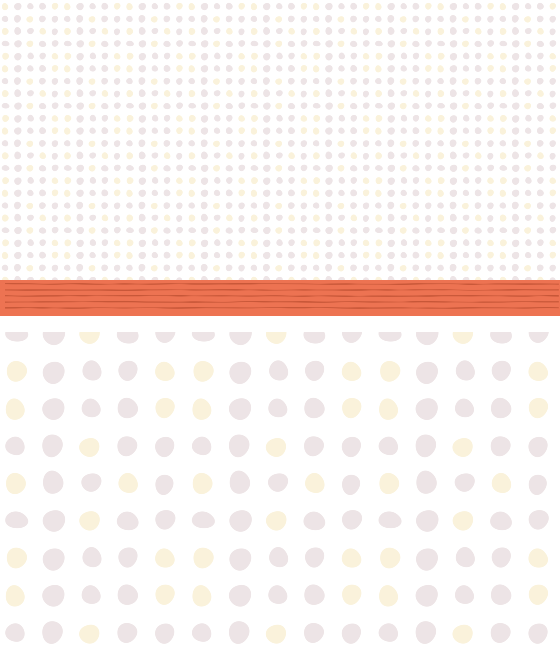
Top, the full canvas; bottom, a detail of the centre.
This pattern is drawn by a WebGL 1 fragment shader. Its source:

```glsl
precision highp float;

uniform vec2 u_resolution;

float hash(vec2 p) {
  return fract(sin(dot(p, vec2(41.3, 289.1))) * 4375.85);
}

float noise(vec2 p) {
  vec2 i = floor(p), f = fract(p);
  f = f * f * (3.0 - 2.0 * f);
  return mix(mix(hash(i), hash(i + vec2(1.0, 0.0)), f.x),
             mix(hash(i + vec2(0.0, 1.0)), hash(i + 1.0), f.x), f.y);
}

// 1.0 when both cell coordinates agree
float at(vec2 cell, float column, float row) {
  return step(distance(cell, vec2(column, row)), 0.5);
}

// Cream dots inside the 5 x 5 tile
float isCream(vec2 cell) {
  float outerRow = step(1.5, abs(cell.y - 2.0));
  float outerColumn = step(1.5, abs(cell.x - 2.0)) * (1.0 - step(0.5, cell.x) * step(cell.x, 3.5));
  return max(outerRow * outerColumn,
         max(max(at(cell, 2.0, 1.0), at(cell, 2.0, 3.0)),
             max(at(cell, 0.0, 2.0), at(cell, 3.0, 2.0))));
}

// Signed distance to a hand-cut, slightly uneven dot
float unevenDot(vec2 p, vec2 cell) {
  p -= (vec2(hash(cell + 3.0), hash(cell + 8.0)) - 0.5) * 0.07;
  float flatDot = max(at(cell, 0.0, 3.0), at(cell, 3.0, 3.0));
  float tall = 1.0 + (hash(cell + 17.0) - 0.4) * 0.16 - 0.22 * flatDot;
  p *= vec2(sqrt(tall), inversesqrt(tall));
  float angle = atan(p.y, p.x);
  float phase = 6.283 * hash(cell + 29.0);
  float radius = 0.25 + 0.025 * hash(cell + 5.0) + 0.03 * at(cell, 1.0, cell.y);
  radius += 0.010 * sin(2.0 * angle + phase) + 0.008 * sin(3.0 * angle - phase);
  return length(p) - radius;
}

void main() {
  // One unit is one dot cell: 45 across, rows counted from the top
  float pixel = 45.0 / u_resolution.x;
  vec2 p = vec2(gl_FragCoord.x, u_resolution.y - gl_FragCoord.y) * pixel;

  // Dots
  vec2 cell = mod(floor(p), 5.0);
  float dotShape = unevenDot(fract(p) - vec2(0.43, 0.52), cell);
  vec3 dotColor = mix(vec3(0.93, 0.895, 0.90), vec3(0.98, 0.95, 0.86), isCream(cell));
  vec3 color = mix(vec3(1.0), dotColor, smoothstep(0.5, -0.5, dotShape / pixel));

  // Orange board along the bottom
  float board = smoothstep(-0.5, 0.5, (p.y - 22.5) / pixel);
  vec3 boardColor = vec3(0.93, 0.45, 0.32);

  // Five hand-drawn grooves
  for (int i = 0; i < 5; i++) {
    float n = float(i);
    float y = 22.82 + 0.48 * n + 0.05 * (noise(vec2(p.x * 0.5, n * 7.0)) - 0.5);
    float halfWidth = 0.025 + 0.035 * noise(vec2(p.x * 0.9, n * 7.0 + 40.0));
    float groove = smoothstep(0.5, -0.5, (abs(p.y - y) - halfWidth) / pixel);
    groove *= smoothstep(-0.5, 0.5, (p.x - 0.4) / pixel);
    groove *= smoothstep(0.5, -0.5, (p.x - 44.9) / pixel);
    boardColor = mix(boardColor, vec3(0.78, 0.34, 0.22), groove);
  }

  gl_FragColor = vec4(mix(color, boardColor, board), 1.0);
}
```
